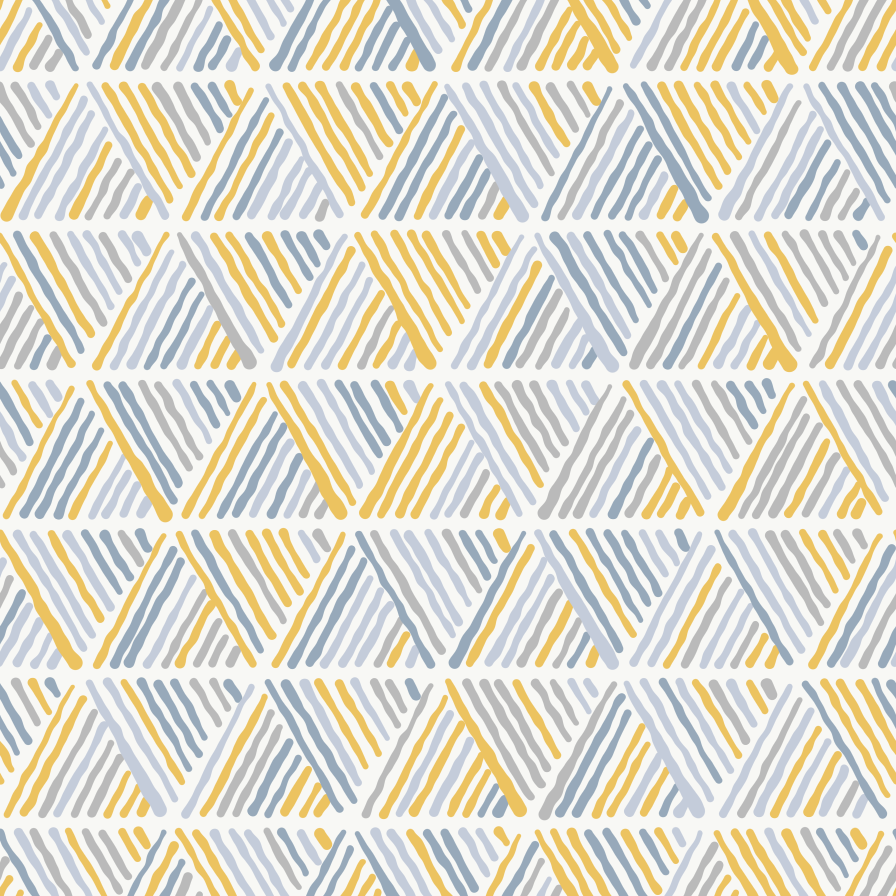
Write a Shadertoy shader that draws this pattern.

```glsl
// Rows of hand-painted triangles, alternately upright and inverted, hatched with wavering slanted strokes

float hash(vec2 p)
{
    vec3 q = fract(vec3(p.xyx) * vec3(0.1031, 0.1030, 0.0973));
    q += dot(q, q.yzx + 33.33);
    return fract((q.x + q.y) * q.z);
}

float noise(float x, float seed)
{
    float i = floor(x), f = fract(x);
    return mix(hash(vec2(i, seed)), hash(vec2(i + 1.0, seed)), f * f * (3.0 - 2.0 * f));
}

// Signed distance to a tapered brush stroke with an uneven outline
float brushStroke(vec2 p, vec2 a, vec2 b, float radiusA, float radiusB, float seed)
{
    float len = length(b - a);
    vec2 dir = (b - a) / len;
    vec2 q = p - a;
    float along = dot(q, dir);
    float side = dot(q, vec2(-dir.y, dir.x));
    float t = clamp(along, 0.0, len);
    side += 0.014 * (noise(along * 11.0 + 20.0, seed) - 0.5);
    float radius = mix(radiusA, radiusB, t / len);
    radius += 0.010 * (noise(along * 14.0 + 50.0, seed + 7.0) - 0.5);
    return length(vec2(along - t, side)) - radius;
}

vec3 paint(float pick)
{
    if (pick < 0.31) return vec3(0.925, 0.763, 0.375);  // gold
    if (pick < 0.58) return vec3(0.770, 0.800, 0.855);  // pale lavender
    if (pick < 0.79) return vec3(0.730, 0.730, 0.728);  // warm grey
    return vec3(0.592, 0.664, 0.728);                   // slate blue
}

void mainImage(out vec4 fragColor, in vec2 fragCoord)
{
    // One unit is the height of a row; six rows fill the canvas
    vec2 p = fragCoord / iResolution.y * 6.0;
    float pixel = 6.0 / iResolution.y;

    float row = floor(p.y - 0.49);
    float height = p.y - 0.49 - row;
    float x = p.x + 0.063 - 0.6 * mod(row, 2.0);
    float halfCell = floor(x / 0.6);

    vec3 color = vec3(0.973, 0.974, 0.962);

    // Two neighbouring triangles can reach any point
    for (int j = -1; j <= 0; j++)
    {
        float n = halfCell + float(j);
        bool inverted = mod(n, 2.0) > 0.5;
        float id = mod(n, 10.0) + 10.0 * mod(row, 6.0) + 1.0;

        vec2 q = vec2(x - 0.6 * n, inverted ? 1.0 - height : height);
        float left = inverted ? 0.06 : 0.11;
        float slope = inverted ? 0.57 : 0.52;
        float spacing = inverted ? 0.117 : 0.112;
        bool wedge = hash(vec2(id, 91.0)) < (inverted ? 0.5 : 0.35);

        // Parallel strokes shorten towards the right corner
        for (int i = 0; i < 9; i++)
        {
            float k = float(i);
            float seed = id * 9.0 + k;
            vec3 vary = vec3(hash(vec2(seed, 3.0)), hash(vec2(seed, 13.0)), hash(vec2(seed, 23.0))) - 0.5;

            float reach = 0.875 * (1.0 - k / 9.0) - 0.01 + 0.03 * vary.x;
            vec2 start = vec2(left + spacing * k + 0.022 * vary.y * min(k, 1.0), 0.065 + 0.018 * vary.z);
            vec2 end = start + reach * vec2(slope + 0.03 * vary.x, 1.0);

            float radius = 0.0275 + 0.006 * vary.z + (i == 8 ? 0.005 : 0.0);
            float startRadius = radius + 0.002;
            float endRadius = radius - 0.003;
            if (i == 0)
            {
                // The leading stroke may swell towards its foot
                float foot = wedge ? 0.047 : 0.027;
                startRadius = inverted ? 0.022 : min(foot, 0.039);
                endRadius = inverted ? foot : 0.018;
            }

            float d = brushStroke(q, start, end, startRadius, endRadius, seed);
            // Some strokes share the colour of the one before
            float colorIndex = k - step(0.72, hash(vec2(seed, 41.0)));
            vec3 ink = paint(hash(vec2(id * 3.0 + 5.0, colorIndex * 7.0 + 60.0)));
            color = mix(color, ink, 1.0 - smoothstep(-0.7 * pixel, 0.7 * pixel, d));
        }
    }

    fragColor = vec4(color, 1.0);
}
```
